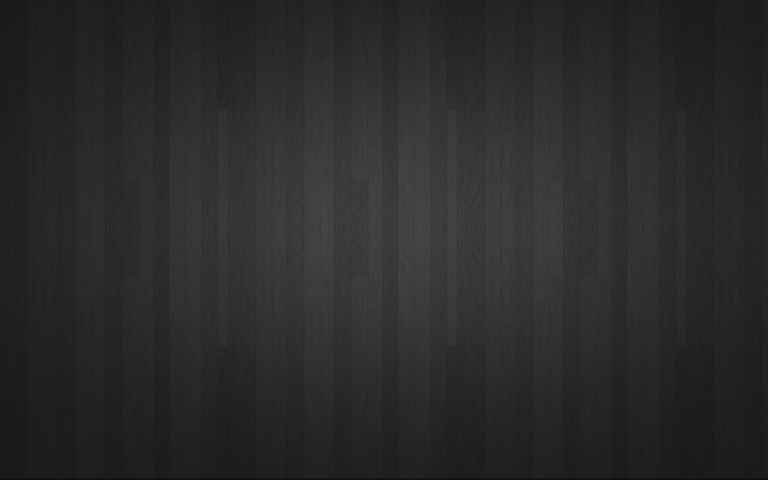
A Shadertoy shader for this texture:

```glsl
// Dark wooden planks standing upright under a soft, broad central light.
// A run of uneven boards repeats sideways and is mirrored about a level axis;
// each board gets a tone, joints, fibres, flecks and arched or ringed grain.

const int BOARDS = 14;
const float PERIOD = 0.2982;   // width of one run of boards
const float PHASE = 0.2839;    // left end of a run
const float AXIS = 0.525;      // height of the mirror axis

// Board edges, in 229ths of a run
const float EDGE[15] = float[15](0., 10., 38., 54., 69., 86., 102., 116.,
                                 133., 150., 165., 180., 196., 213., 229.);
// Joint distance from the axis, and tone on its inner and outer side
const float JOINT[14] = float[14](.246, .246, 2., .048, 2., 2., .1, 2.,
                                  .1, 2., 2., .195, 2., 2.);
const float INNER[14] = float[14](.03, -.06, .0, .04, -.04, .05, .07, -.05,
                                  -.05, .02, -.08, .05, .04, -.04);
const float OUTER[14] = float[14](-.10, -.09, .0, .0, -.04, .05, .04, -.05,
                                  .02, .02, -.08, .02, .04, -.04);

float hash(vec2 p) {
    vec3 q = fract(vec3(p.xyx) * 0.1031);
    q += dot(q, q.yzx + 33.33);
    return fract((q.x + q.y) * q.z);
}

float valueNoise(vec2 p) {
    vec2 cell = floor(p), f = fract(p);
    f = f * f * (3.0 - 2.0 * f);
    float low = mix(hash(cell), hash(cell + vec2(1, 0)), f.x);
    float high = mix(hash(cell + vec2(0, 1)), hash(cell + vec2(1, 1)), f.x);
    return mix(low, high, f.y);
}

// Dark line centred on zero distance
float seam(float dist, float width) {
    return 1.0 - smoothstep(0.0, width, abs(dist));
}

// Narrow dark grain line once per unit of phase, signed around zero
float grainLine(float phase) {
    float wave = 0.5 + 0.5 * cos(6.2832 * phase);
    return wave * wave - 0.375;
}

// Long fibres that drift sideways, mixed with short flecks
float fibres(vec2 p, float seed) {
    float drift = 0.012 * valueNoise(vec2(p.x * 60.0, p.y * 16.0) + seed);
    float strand = valueNoise(vec2((p.x + drift) * 380.0, p.y * 16.0 + seed));
    float fleck = valueNoise(vec2((p.x + drift) * 400.0, p.y * 110.0 + seed));
    return 0.55 * strand + 0.45 * fleck - 0.5;
}

// Pointed arches stacked along the board; across runs from -1 to 1
float arches(float across, float height, float seed) {
    float sway = valueNoise(vec2(across * 1.6, height * 22.0) + seed) - 0.5;
    float bend = across + 0.7 * (hash(vec2(seed, 5.0)) - 0.5);
    return grainLine(height * 15.0 + 1.7 * bend * bend + 1.3 * sway);
}

// Rings around a knot, drawn out along the board and wavering
float rings(vec2 fromKnot, float seed) {
    float waver = valueNoise(fromKnot * vec2(190.0, 34.0) + seed) - 0.5;
    float d = length(fromKnot / vec2(0.0055, 0.036)) + 0.9 * waver;
    return grainLine(1.35 * d - 0.5);
}

float boardTone(int i, float height, float pixel) {
    float outside = smoothstep(-pixel, pixel, height - JOINT[i]);
    return mix(INNER[i], OUTER[i], outside);
}

float woodShade(vec2 uv, vec2 pixel) {
    float run = fract((uv.x - PHASE) / PERIOD);
    float height = abs(uv.y - AXIS);

    // Find the board under this point
    int board = 0;
    for (int i = 1; i < BOARDS; i++) {
        if (run * 229.0 >= EDGE[i]) board = i;
    }
    float left = EDGE[board] / 229.0 * PERIOD;
    float right = EDGE[board + 1] / 229.0 * PERIOD;
    float seed = float(board) * 7.3;
    vec2 p = vec2(run * PERIOD, height);

    // Three boards carry a knot on the axis that gives way to arches
    bool hasKnot = board == 1 || board == 7 || board == 8;
    float middle = mix(left, right, board == 1 ? 0.7 : 0.5);
    float across = 2.0 * (p.x - middle) / (right - left);
    float nearKnot = hasKnot ? 1.0 - smoothstep(0.05, 0.13, height) : 0.0;
    float grain = mix(0.05 * arches(across, height, seed),
                      0.08 * rings(vec2(p.x - middle, height), seed), nearKnot);

    float shade = 1.0 + boardTone(board, height, pixel.y) - grain;
    shade += 0.11 * fibres(p, seed);

    // Seams between boards and at the joints
    float sideDist = min(p.x - left, right - p.x);
    shade -= 0.05 * seam(sideDist, max(pixel.x, 0.0018));
    shade -= 0.04 * seam(height - JOINT[board], max(pixel.y, 0.003));
    return shade;
}

// Broad oval pool of light, fading to the corners
float lighting(vec2 uv) {
    vec2 q = (uv - vec2(0.52, 0.545)) / vec2(0.44, 0.40);
    return 0.101 + 0.150 * exp(-dot(q, q));
}

void mainImage(out vec4 fragColor, in vec2 fragCoord) {
    vec2 uv = fragCoord / iResolution.xy;
    vec2 pixel = 1.0 / iResolution.xy;
    vec3 color = vec3(lighting(uv) * woodShade(uv, pixel));

    // Faint dark strip along the foot
    float foot = 1.0 - smoothstep(0.002, 0.002 + pixel.y, uv.y);
    color = mix(color, vec3(0.08, 0.05, 0.06), foot);
    fragColor = vec4(color, 1.0);
}
```
